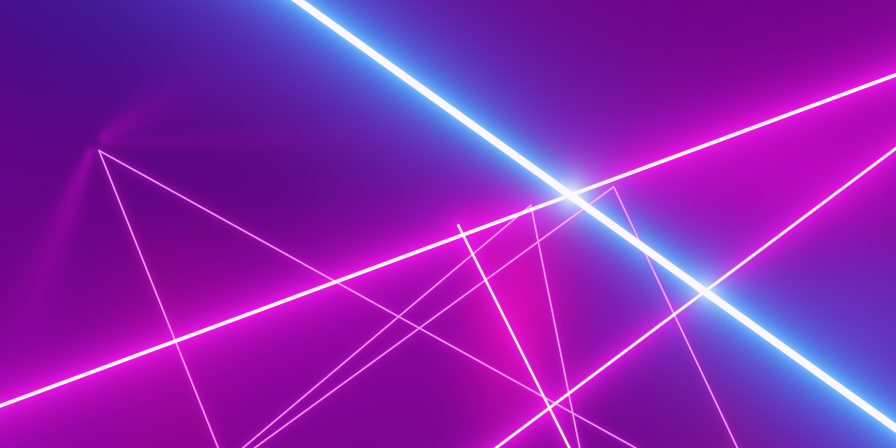
Reproduce this background procedurally as a WebGL 1 fragment shader.

```glsl
precision highp float;

uniform vec2 u_resolution;

// Room colours
const vec3 PURPLE  = vec3(0.43, 0.015, 0.53);
const vec3 INDIGO  = vec3(0.23, 0.06, 0.53);
const vec3 SHADOW  = vec3(0.33, 0.01, 0.46);
const vec3 HAZE    = vec3(0.34, 0.29, 0.83);
const vec3 MAGENTA = vec3(0.76, 0.03, 0.76);
const vec3 HOT     = vec3(0.92, 0.04, 0.72);
const vec3 WINE    = vec3(0.55, 0.02, 0.47);

// Light colours
const vec3 PINK_GLOW = vec3(0.98, 0.10, 0.95);
const vec3 BLUE_GLOW = vec3(0.26, 0.68, 1.0);
const vec3 THREAD    = vec3(1.0, 0.74, 0.98);
const vec3 WHITE     = vec3(1.0, 0.97, 1.0);

// Half widths, in canvas heights
const float BLUE_WIDTH   = 0.0085;
const float PINK_WIDTH   = 0.0042;
const float THREAD_WIDTH = 0.0018;

// Ends of the three tubes and corners of the threads
const vec2 BLUE_A = vec2(0.664, 1.0);
const vec2 BLUE_B = vec2(2.0, 0.044);
const vec2 LONG_A = vec2(0.0, 0.094);
const vec2 LONG_B = vec2(2.0, 0.833);
const vec2 SIDE_A = vec2(1.107, 0.0);
const vec2 SIDE_B = vec2(2.0, 0.669);
const vec2 LEFT_TIP   = vec2(0.221, 0.664);
const vec2 MIDDLE_TIP = vec2(1.185, 0.542);
const vec2 RIGHT_TIP  = vec2(1.370, 0.583);
const vec2 SHORT_TIP  = vec2(1.023, 0.497);
const vec2 FLARE      = vec2(0.210, 0.682);

// Signed distance to an endless line, positive on its upper side
float lineSide(vec2 p, vec2 a, vec2 b) {
  vec2 d = normalize(b - a);
  return dot(p - a, vec2(-d.y, d.x));
}

float segment(vec2 p, vec2 a, vec2 b) {
  vec2 ab = b - a;
  vec2 q = p - a;
  return length(q - ab * clamp(dot(q, ab) / dot(ab, ab), 0.0, 1.0));
}

float stroke(float d, float halfWidth) {
  float px = 0.75 / u_resolution.y;
  return 1.0 - smoothstep(halfWidth - px, halfWidth + px, d);
}

float blob(vec2 p, vec2 center, vec2 radius) {
  vec2 q = (p - center) / radius;
  return exp(-dot(q, q));
}

// Soft ray that widens and fades away from its source
float ray(vec2 p, vec2 source, vec2 aim, float spread, float reach) {
  vec2 d = normalize(aim);
  vec2 q = p - source;
  float along = max(dot(q, d), 0.0);
  float across = dot(q, vec2(-d.y, d.x)) / (0.008 + spread * along);
  return exp(-across * across - along / reach) * smoothstep(0.0, 0.03, along);
}

vec3 room(vec2 p, float blueSide, float longSide) {
  vec3 col = mix(PURPLE, INDIGO, 0.9 * blob(p, vec2(0.25, 1.05), vec2(0.6, 0.36)));
  col = mix(col, SHADOW, 0.65 * blob(p, vec2(0.65, 0.62), vec2(0.42, 0.15)));
  // Reddish wall columns in the lower half
  float column = pow(0.5 + 0.5 * cos(6.2832 * (p.x - 0.38) / 1.26), 10.0);
  col = mix(col, WINE, 0.5 * column * (1.0 - smoothstep(0.3, 0.6, p.y)));
  // Blue air around the wide tube
  float air = exp(-pow(abs(blueSide) / 0.21, 1.6));
  air *= 1.0 - 0.45 * blob(p, vec2(1.2, 0.5), vec2(0.25));
  col = mix(col, HAZE, 0.85 * air);
  col = mix(col, HAZE, 0.45 * blob(p, vec2(1.95, 0.28), vec2(0.25, 0.22)));
  // Magenta spill on the walls
  float spill = exp(-abs(longSide) / (longSide < 0.0 ? 0.22 : 0.10));
  col = mix(col, MAGENTA, 0.75 * spill);
  col = mix(col, MAGENTA, 0.7 * blob(p, vec2(1.78, 0.62), vec2(0.32, 0.14)));
  col = mix(col, HOT, 0.75 * blob(p, vec2(1.15, 0.29), vec2(0.12, 0.24)));
  // Reflected rays around the two corners
  float rays = 0.55 * ray(p, FLARE, vec2(-0.36, -0.93), 0.13, 0.35)
             + 0.55 * ray(p, FLARE, vec2(0.84, 0.5), 0.25, 0.12)
             + 0.22 * ray(p, FLARE, vec2(1.0, 0.02), 0.05, 0.4)
             + 0.5 * ray(p, SHORT_TIP, vec2(1.0, 0.35), 0.3, 0.12);
  return mix(col, MAGENTA, min(rays, 1.0));
}

void main() {
  vec2 p = (gl_FragCoord.xy - vec2(0.5 * u_resolution.x, 0.0)) / u_resolution.y;
  p.x += 1.0;

  float blueSide = lineSide(p, BLUE_A, BLUE_B);
  float longSide = lineSide(p, LONG_A, LONG_B);
  float blue = abs(blueSide);
  float pinkLong = abs(longSide);
  float pinkSide = abs(lineSide(p, SIDE_A, SIDE_B));
  float shortBeam = segment(p, SHORT_TIP, vec2(1.271, 0.0));
  vec3 col = room(p, blueSide, longSide);

  // Tube glows
  col = mix(col, PINK_GLOW, 0.85 * exp(-pinkLong / 0.032));
  col = mix(col, PINK_GLOW, 0.8 * exp(-pinkSide / 0.032));
  col = mix(col, PINK_GLOW, 0.65 * exp(-shortBeam / 0.018));
  col = mix(col, BLUE_GLOW, 0.95 * exp(-pow(blue / 0.055, 1.3)));
  col = mix(col, WHITE, 0.7 * exp(-blue / 0.011));

  // Threads
  float thread = segment(p, LEFT_TIP, vec2(0.487, 0.0));
  thread = min(thread, segment(p, LEFT_TIP, vec2(1.419, 0.0)));
  thread = min(thread, segment(p, MIDDLE_TIP, vec2(0.542, 0.0)));
  thread = min(thread, segment(p, MIDDLE_TIP, vec2(1.294, 0.0)));
  thread = min(thread, segment(p, RIGHT_TIP, vec2(0.568, 0.0)));
  thread = min(thread, segment(p, RIGHT_TIP, vec2(1.646, 0.0)));
  col = mix(col, PINK_GLOW, 0.35 * exp(-thread / 0.008));
  col = mix(col, THREAD, 0.85 * stroke(thread, THREAD_WIDTH));

  // Bright cores and blooms where tubes cross
  col = mix(col, WHITE, stroke(shortBeam, 0.0028));
  col = mix(col, WHITE, stroke(min(pinkLong, pinkSide + 0.001), PINK_WIDTH));
  col = mix(col, WHITE, stroke(blue, BLUE_WIDTH));
  float bloom = exp(-length(p - vec2(1.276, 0.565)) / 0.035)
              + 0.7 * exp(-length(p - vec2(1.576, 0.350)) / 0.03);
  col = mix(col, WHITE, min(bloom, 1.0));

  gl_FragColor = vec4(col, 1.0);
}
```
